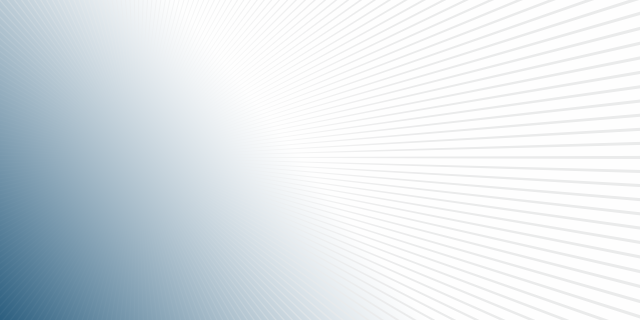
A Shadertoy shader for this background:

```glsl
const vec3 DEEP_BLUE = vec3(0.17, 0.37, 0.50);
const vec3 PAPER_WHITE = vec3(0.998);
const vec3 RAY_GRAY = vec3(0.918, 0.920, 0.922);
const vec2 RAY_CENTER = vec2(0.43, 0.508);
const float RAY_COUNT = 225.0;
const float RAY_FILL = 0.22;
const float TAU = 6.2831853;

// Position along the diagonal: 0 at the lower left, 1 where white begins
float diagonal(vec2 p, vec2 direction, float reach) {
    return clamp(dot(p, direction) / reach, 0.0, 1.0);
}

// Pixel coverage of a stripe, stable even when it is thinner than a pixel
float stripeCoverage(float dist, float halfWidth, float pixel) {
    float overlap = halfWidth + 0.5 * pixel - dist;
    return clamp(overlap, 0.0, min(pixel, 2.0 * halfWidth)) / pixel;
}

// Evenly spaced wedges that widen away from the center
float rays(vec2 offset, float count, float fill, float pixel) {
    float radius = length(offset);
    float turn = atan(offset.y, offset.x) / TAU * count;
    float spacing = TAU / count * radius;
    float dist = abs(fract(turn + 0.5) - 0.5) * spacing;
    return stripeCoverage(dist, 0.5 * fill * spacing, pixel);
}

void mainImage(out vec4 fragColor, in vec2 fragCoord) {
    float pixel = 1.0 / iResolution.y;
    vec2 p = fragCoord * pixel;
    p.x *= 2.0 * iResolution.y / iResolution.x;

    // Blue corner fading to white
    float blend = diagonal(p, vec2(0.783, 0.622), 1.06);
    float lightness = 1.0 - pow(1.0 - blend, 1.25);
    vec3 color = mix(DEEP_BLUE, PAPER_WHITE, lightness);

    // Rays vanish near their center and inside the blue
    vec2 offset = p - RAY_CENTER;
    float radialFade = smoothstep(0.05, 0.95, length(offset));
    float blueFade = mix(0.06, 1.0, smoothstep(0.35, 1.0, blend));
    float ray = rays(offset, RAY_COUNT, RAY_FILL, pixel);
    color = mix(color, RAY_GRAY, ray * radialFade * blueFade);

    fragColor = vec4(color, 1.0);
}
```
